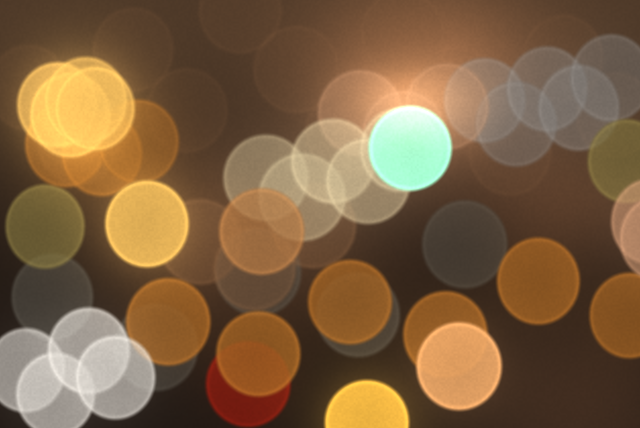
Reproduce this background procedurally as a Shadertoy shader.

```glsl
const float RADIUS = 0.101;       // disc size, in canvas heights
const float SIZE_VARIATION = 0.05;
const float EDGE = 0.006;         // softness of the disc border
const float RIM_WIDTH = 0.005;
const float RIM_GAIN = 0.13;
const float HALO_REACH = 0.055;
const float JITTER = 0.012;
const float GRAIN = 0.022;
const float GRAIN_SCALE = 210.0;
const float GOLDEN = 0.618034;

const vec3 NIGHT = vec3(0.125, 0.095, 0.075);
const vec3 DUSK  = vec3(0.30, 0.22, 0.155);
const vec3 EMBER = vec3(0.50, 0.31, 0.19);
const vec3 BROWN = vec3(0.43, 0.30, 0.20);
const vec3 SLATE = vec3(0.32, 0.31, 0.28);
const vec3 STEEL = vec3(0.50, 0.49, 0.48);
const vec3 OLIVE = vec3(0.46, 0.41, 0.22);
const vec3 AMBER = vec3(0.64, 0.39, 0.14);
const vec3 BLUSH = vec3(0.78, 0.58, 0.44);
const vec3 CREAM = vec3(0.83, 0.76, 0.60);
const vec3 PEARL = vec3(0.87, 0.85, 0.82);
const vec3 GOLD  = vec3(1.00, 0.78, 0.38);
const vec3 PEACH = vec3(0.96, 0.68, 0.42);
const vec3 MINT  = vec3(0.62, 1.00, 0.83);
const vec3 RED   = vec3(0.50, 0.09, 0.05);

// Integer hash giving two values in 0..1
vec2 hash2(ivec2 cell) {
    uvec2 v = uvec2(cell) * 1664525u + 1013904223u;
    v.x += v.y * 1664525u;
    v.y += v.x * 1664525u;
    v ^= v >> 16u;
    v.x += v.y * 1664525u;
    v.y += v.x * 1664525u;
    v ^= v >> 16u;
    return vec2(v & 65535u) / 65535.0;
}

float valueNoise(vec2 p) {
    ivec2 c = ivec2(floor(p));
    vec2 f = fract(p);
    f = f * f * (3.0 - 2.0 * f);
    float low  = mix(hash2(c).x, hash2(c + ivec2(1, 0)).x, f.x);
    float high = mix(hash2(c + ivec2(0, 1)).x, hash2(c + ivec2(1, 1)).x, f.x);
    return mix(low, high, f.y);
}

float glow(vec2 p, vec2 centre, vec2 size) {
    vec2 q = (p - centre) / size;
    return exp(-dot(q, q));
}

// One translucent lens disc with a bright rim and an outer halo
void drawDisc(inout vec3 col, vec2 p, vec2 centre, float radius,
              vec3 tint, float opacity, float halo) {
    vec2 q = p - centre;
    q.x *= 1.0 + 0.1 * abs(centre.x - 0.75);
    float d = length(q) - radius;
    float edge = max(EDGE, 1.0 / iResolution.y);
    float inside = 1.0 - smoothstep(-edge, edge, d);
    float rim = exp(-pow((d + edge) / RIM_WIDTH, 2.0));
    float body = 0.95 + 0.05 * smoothstep(-radius, 0.0, d);
    col += tint * halo * exp(-max(d, 0.0) / HALO_REACH) * (1.0 - inside);
    col = mix(col, tint * body, inside * opacity);
    col += tint * rim * inside * opacity * RIM_GAIN;
}

// A row of discs, evenly spread in x and by the golden ratio in y
void scatter(inout vec3 col, vec2 p, int count, vec2 centre, vec2 spread,
             vec3 tint, float opacity, float halo) {
    for (int i = 0; i < count; i++) {
        vec2 rnd = hash2(ivec2(i + 1, count * 17 + int(centre.x * 100.0))) - 0.5;
        float along = (float(i) + 0.5) / float(count);
        vec2 place = 2.0 * vec2(along, fract(0.5 + float(i) * GOLDEN)) - 1.0;
        vec2 pos = centre + spread * place + JITTER * rnd;
        float radius = RADIUS * (1.0 + SIZE_VARIATION * rnd.x);
        vec3 shade = tint * (1.0 + 0.14 * rnd.y);
        drawDisc(col, p, pos, radius, shade, opacity, halo);
    }
}

void mainImage(out vec4 fragColor, in vec2 fragCoord) {
    vec2 p = fragCoord / iResolution.y;

    // Blurred backdrop
    vec3 col = mix(NIGHT, DUSK, smoothstep(0.3, 1.0, p.y));
    col += EMBER * 0.62 * glow(p, vec2(1.0, 0.83), vec2(0.27, 0.2));
    col += EMBER * 0.32 * glow(p, vec2(1.32, 0.53), vec2(0.25, 0.16));
    col += EMBER * 0.36 * glow(p, vec2(0.55, 0.45), vec2(0.35, 0.2));
    col += EMBER * 0.25 * glow(p, vec2(1.35, 0.05), vec2(0.3, 0.25));

    // Dim discs
    scatter(col, p, 12, vec2(0.75, 0.8), vec2(0.75, 0.18), BROWN, 0.2, 0.0);
    scatter(col, p, 5, vec2(0.6, 0.3), vec2(0.6, 0.14), SLATE, 0.5, 0.0);
    scatter(col, p, 3, vec2(0.6, 0.43), vec2(0.2, 0.08), BROWN, 0.45, 0.0);
    scatter(col, p, 5, vec2(1.28, 0.76), vec2(0.18, 0.06), STEEL, 0.45, 0.02);
    scatter(col, p, 2, vec2(0.79, 0.465), vec2(1.36, -0.2), OLIVE, 0.7, 0.02);
    scatter(col, p, 1, vec2(0.58, 0.1), vec2(0.0), RED, 0.8, 0.03);

    // Amber and pale groups
    scatter(col, p, 6, vec2(0.93, 0.25), vec2(0.65, 0.1), AMBER, 0.8, 0.04);
    scatter(col, p, 3, vec2(0.24, 0.66), vec2(0.13, 0.03), AMBER, 0.6, 0.05);
    scatter(col, p, 3, vec2(0.94, 0.73), vec2(0.15, 0.05), BLUSH, 0.35, 0.05);
    scatter(col, p, 5, vec2(0.78, 0.59), vec2(0.2, 0.06), CREAM, 0.5, 0.03);
    scatter(col, p, 1, vec2(0.61, 0.457), vec2(0.0), mix(AMBER, BLUSH, 0.4), 0.7, 0.02);
    scatter(col, p, 2, vec2(1.53, 0.48), vec2(0.02, 0.05), BLUSH, 0.6, 0.03);
    scatter(col, p, 4, vec2(0.17, 0.14), vec2(0.14, 0.08), PEARL, 0.65, 0.03);

    // Bright lights
    scatter(col, p, 4, vec2(0.18, 0.75), vec2(0.06, 0.03), GOLD, 0.6, 0.07);
    scatter(col, p, 1, vec2(0.34, 0.482), vec2(0.0), GOLD, 0.95, 0.15);
    scatter(col, p, 1, vec2(0.86, 0.01), vec2(0.0), GOLD * vec3(0.98, 0.95, 0.7), 0.95, 0.16);
    scatter(col, p, 1, vec2(1.067, 0.145), vec2(0.0), PEACH, 0.9, 0.07);
    scatter(col, p, 1, vec2(0.963, 0.648), vec2(0.0), MINT, 0.9, 0.0);
    col += PEACH * 0.3 * glow(p, vec2(0.97, 0.76), vec2(0.14, 0.08));

    // Fine grain
    col *= 1.0 + GRAIN * 2.0 * (valueNoise(p * GRAIN_SCALE) - 0.5);
    fragColor = vec4(clamp(col, 0.0, 1.0), 1.0);
}
```
